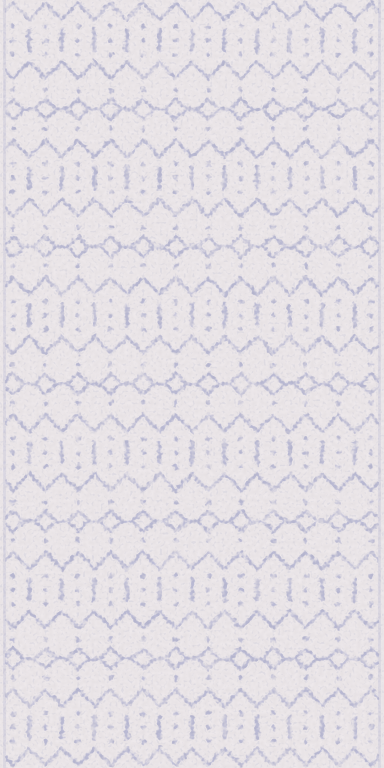
This pattern is drawn by a Shadertoy shader. Its source:

```glsl
#define COLUMNS 11.8      // repeats across the canvas
#define PERIOD 4.22       // height of one repeat, in column widths
#define LINE 0.043        // half width of the woven lines
#define BAR 0.058         // half width of the upright bars
#define DOT 0.066         // dot radius
#define FRAY 0.045        // softness of the yarn edges
#define GRAIN 11.0        // pile tufts per column
#define MARGIN 0.14       // width of the side selvedge
#define GROUND vec3(0.918, 0.898, 0.908)
#define SHADE vec3(0.845, 0.835, 0.868)
#define INK vec3(0.725, 0.725, 0.825)

vec2 hashGradient(vec2 cell) {
    vec3 h = fract(cell.xyx * vec3(0.1031, 0.1030, 0.0973));
    h += dot(h, h.yzx + 33.33);
    float angle = 6.2832 * fract((h.x + h.y) * h.z);
    return vec2(cos(angle), sin(angle));
}

float gradientNoise(vec2 p) {
    vec2 i = floor(p), f = fract(p);
    vec2 u = f * f * f * (f * (f * 6.0 - 15.0) + 10.0);
    vec2 e = vec2(0.0, 1.0);
    float low = mix(dot(hashGradient(i), f),
                    dot(hashGradient(i + e.yx), f - e.yx), u.x);
    float high = mix(dot(hashGradient(i + e.xy), f - e.xy),
                     dot(hashGradient(i + e.yy), f - e.yy), u.x);
    return mix(low, high, u.y);
}

float segment(vec2 p, vec2 a, vec2 b) {
    vec2 pa = p - a, ba = b - a;
    return length(pa - ba * clamp(dot(pa, ba) / dot(ba, ba), 0.0, 1.0));
}

// Signed distance to the trellis, folded about the diamond centre
float trellis(vec2 p) {
    float row = mod(p.y + 0.5 * PERIOD, PERIOD) - 0.5 * PERIOD;
    vec2 q = vec2(abs(fract(p.x) - 0.5), abs(row));
    float middle = 0.5 * PERIOD;

    // Zigzag, diamond and the link between diamonds
    float d = segment(q, vec2(0.0, 0.95), vec2(0.5, 1.46));
    d = min(d, segment(q, vec2(0.0, 0.31), vec2(0.34, 0.0)));
    d = min(d, segment(q, vec2(0.34, 0.0), vec2(0.5, 0.0))) - LINE;

    // Upright bar
    d = min(d, segment(q, vec2(0.5, middle - 0.31), vec2(0.5, middle)) - BAR);

    // Dots: one beside the diamond, three inside the hexagon
    d = min(d, length(q - vec2(0.0, 0.59)) - DOT);
    for (int k = 0; k < 2; k++) {
        d = min(d, length(q - vec2(0.0, middle - 0.43 * float(k))) - DOT);
    }
    return d;
}

void mainImage(out vec4 fragColor, in vec2 fragCoord) {
    float pixel = COLUMNS / iResolution.x;
    vec2 p = (fragCoord - 0.5 * iResolution.xy) * pixel;

    // Pile texture and slow variation
    float grain = gradientNoise(p * GRAIN + 40.0);
    float tuft = gradientNoise(p.yx * GRAIN * 0.7 + 170.0);
    float wear = gradientNoise(p * 0.9 + 75.0) + 0.5 * gradientNoise(p * 2.6 + 210.0);
    vec2 wobble = vec2(gradientNoise(p * 3.5 + 9.0), gradientNoise(p * 3.5 + 130.0));

    // Ground with shaded tufts
    float shadow = smoothstep(0.05, 0.65, grain + 0.4 * tuft);
    vec3 color = mix(GROUND, SHADE, 0.75 * shadow);
    color += 0.025 * tuft;

    // Frayed yarn lines, unevenly faded
    float d = trellis(p + 0.055 * wobble) + 0.07 * grain + 0.06 * tuft;
    float soft = max(FRAY, pixel);
    float ink = 1.0 - smoothstep(-soft, soft, d);
    ink *= clamp(0.82 + 0.5 * wear - 0.45 * grain, 0.3, 1.0);

    // Plain selvedge with a thin seam at both sides
    float inset = 0.5 * COLUMNS - abs(p.x) - MARGIN;
    ink *= smoothstep(-pixel, pixel, inset);
    float seam = 1.0 - smoothstep(0.02, 0.02 + soft, abs(inset));
    ink = max(ink, seam * (0.35 - 0.4 * grain));

    color = mix(color, INK + 0.04 * tuft, ink);
    fragColor = vec4(clamp(color, 0.0, 1.0), 1.0);
}
```
